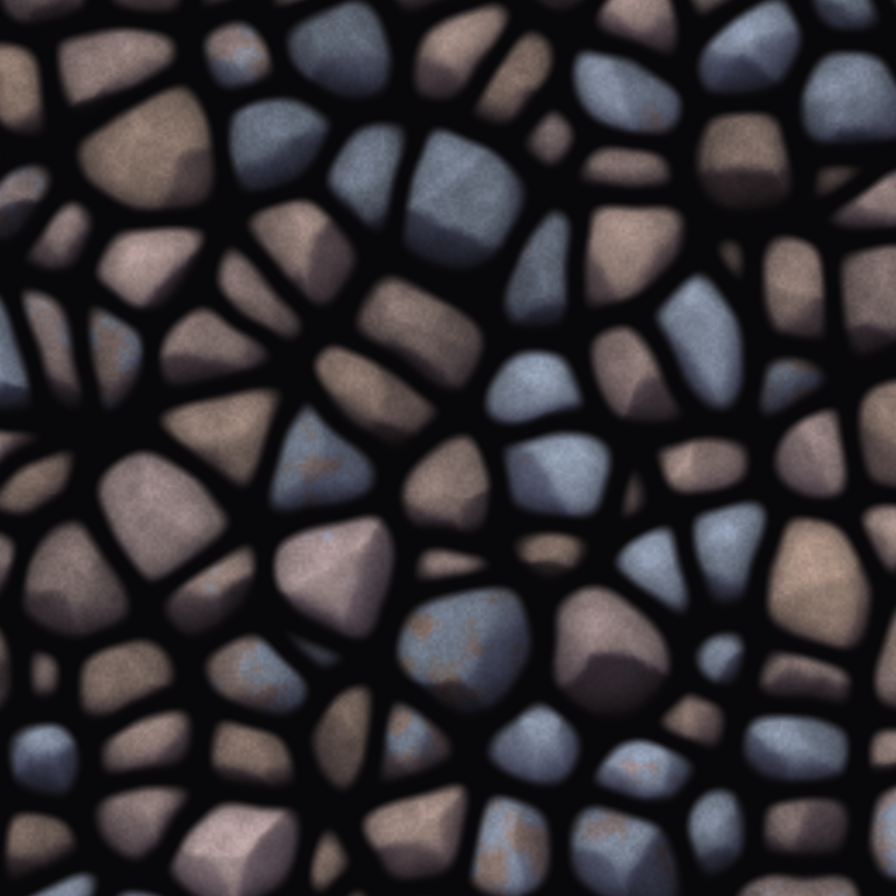
Give the GLSL for this texture, as a Shadertoy shader.

```glsl
const float GRID = 9.3;           // stones across the canvas
const float JITTER = 0.82;        // scatter of stone centres
const float SIZE_SPREAD = 0.55;   // difference between large and small stones
const float ROUNDING = 10.5;      // lower values give rounder corners
const float GAP = 0.03;           // half width of the joints, in cells
const float RIM = 0.13;           // width of the dark rim, in cells
const float WOBBLE = 0.09;        // unevenness of the outlines
const float FACET_SHARPNESS = 34.0;
const int FACETS = 6;
const float SLATE_SHARE = 0.29;
const vec3 LIGHT_DIR = vec3(-0.15, 0.65, 0.75);
const vec3 JOINT = vec3(0.033, 0.028, 0.036);
const vec3 BROWN = vec3(1.02, 0.87, 0.79);
const vec3 MAUVE = vec3(0.98, 0.86, 0.86);
const vec3 SLATE = vec3(0.86, 0.93, 1.05);
const vec3 SHADE_TINT = vec3(0.95, 0.91, 1.06);

// Integer hash, three values from 0 to 1
vec3 hash3(ivec3 key) {
    uvec3 v = uvec3(key + 4096) * 1664525u + 1013904223u;
    v.x += v.y * v.z; v.y += v.z * v.x; v.z += v.x * v.y;
    v ^= v >> 16u;
    v.x += v.y * v.z; v.y += v.z * v.x; v.z += v.x * v.y;
    return vec3(v >> 8u) / 16777216.0;
}

float noise(vec2 p) {
    ivec2 i = ivec2(floor(p));
    vec2 f = fract(p);
    f = f * f * (3.0 - 2.0 * f);
    float a = hash3(ivec3(i, 91)).x;
    float b = hash3(ivec3(i + ivec2(1, 0), 91)).x;
    float c = hash3(ivec3(i + ivec2(0, 1), 91)).x;
    float d = hash3(ivec3(i + ivec2(1, 1), 91)).x;
    return mix(mix(a, b, f.x), mix(c, d, f.x), f.y);
}

float fbm(vec2 p) {
    float sum = 0.0, amp = 0.5;
    for (int i = 0; i < 4; i++) {
        sum += amp * noise(p);
        p = mat2(1.6, 1.2, -1.2, 1.6) * p + 7.3;
        amp *= 0.5;
    }
    return sum;
}

// Stone centre in xy, squared radius weight in z
vec3 stoneSeed(ivec2 cell) {
    vec3 h = hash3(ivec3(cell, 7));
    return vec3(vec2(cell) + 0.5 + JITTER * (h.xy - 0.5), SIZE_SPREAD * h.z * h.z);
}

float power(vec2 p, vec3 seed) {
    vec2 r = p - seed.xy;
    return dot(r, r) - seed.z;
}

// Rounded power cell: edge distance in x, inward slope in yz
vec3 stoneShape(vec2 p, out ivec2 stone, out vec3 seed) {
    ivec2 base = ivec2(floor(p));
    float best = 1e5;
    for (int y = -2; y <= 2; y++)
    for (int x = -2; x <= 2; x++) {
        ivec2 cell = base + ivec2(x, y);
        vec3 s = stoneSeed(cell);
        float cost = power(p, s);
        if (cost < best) { best = cost; stone = cell; seed = s; }
    }
    float total = 0.0;
    vec2 slope = vec2(0.0);
    for (int y = -2; y <= 2; y++)
    for (int x = -2; x <= 2; x++) {
        if (x == 0 && y == 0) continue;
        vec3 s = stoneSeed(stone + ivec2(x, y));
        vec2 away = seed.xy - s.xy;
        float span = max(length(away), 0.01);
        float w = exp(-ROUNDING * (power(p, s) - best) / (2.0 * span));
        total += w;
        slope += w * away / span;
    }
    return vec3(-log(total) / ROUNDING, slope / total);
}

// Chiselled planes around a flat top: tilt in xy, ridge strength in z
vec3 facetTilt(vec2 q, ivec2 stone, float scale) {
    vec2 tilt = vec2(0.0, 0.1);
    float total = 1.0, strongest = 1.0;
    for (int k = 0; k < FACETS; k++) {
        vec3 h = hash3(ivec3(stone, 20 + k));
        float angle = 6.2832 * (float(k) + h.x) / float(FACETS);
        vec2 dir = vec2(cos(angle), sin(angle));
        float steep = mix(0.35, 0.95, h.y);
        float height = scale * mix(0.03, 0.28, h.z) - steep * dot(dir, q);
        float w = exp(-FACET_SHARPNESS * height);
        total += w;
        strongest = max(strongest, w);
        tilt += w * steep * dir;
    }
    return vec3(tilt / total, 1.0 - strongest / total);
}

void mainImage(out vec4 fragColor, in vec2 fragCoord) {
    vec2 uv = fragCoord / iResolution.y;
    vec2 p = uv * GRID + 20.0;
    vec2 warp = vec2(noise(p * 2.3), noise(p * 2.3 + 31.7)) - 0.5;

    ivec2 stone;
    vec3 seed;
    vec3 shape = stoneShape(p + WOBBLE * warp, stone, seed);
    float inside = shape.x - GAP;
    vec3 trait = hash3(ivec3(stone, 3));

    // Surface relief and light
    float scale = 0.7 + sqrt(seed.z);
    vec2 q = p - seed.xy + 0.14 * (vec2(fbm(p * 3.0), fbm(p * 3.0 + 17.0)) - 0.47);
    vec3 facet = facetTilt(q, stone, scale);
    vec2 tilt = 0.85 * facet.xy - 0.8 * exp(-max(inside, 0.0) / 0.14) * shape.yz;
    float light = max(dot(normalize(vec3(tilt, 1.0)), normalize(LIGHT_DIR)), 0.0);

    // Mottling, fine grain and pale veins
    float mottle = fbm(p * 4.0 + trait.xy * 9.0) - 0.47;
    float grain = noise(uv * 260.0) - 0.5;
    float vein = smoothstep(0.025, 0.0, abs(fbm(p * 1.7 + 50.0) - 0.47));
    float value = 0.09 + 0.54 * light + 0.05 * facet.z;
    value *= mix(0.82, 1.14, trait.y) + 0.28 * mottle + 0.1 * grain;
    value += 0.025 * vein * light;

    // Stone colour, dark rim and joints
    float slate = smoothstep(-0.04, 0.04, SLATE_SHARE - trait.x + 0.25 * mottle);
    vec3 tint = mix(mix(BROWN, MAUVE, trait.z), SLATE, slate);
    tint *= mix(SHADE_TINT, vec3(1.0), smoothstep(0.2, 0.8, light));
    float rim = smoothstep(0.0, RIM, inside);
    rim *= mix(0.72, 1.0, smoothstep(0.0, 0.3, inside));
    fragColor = vec4(mix(JOINT, tint * value, rim), 1.0);
}
```
